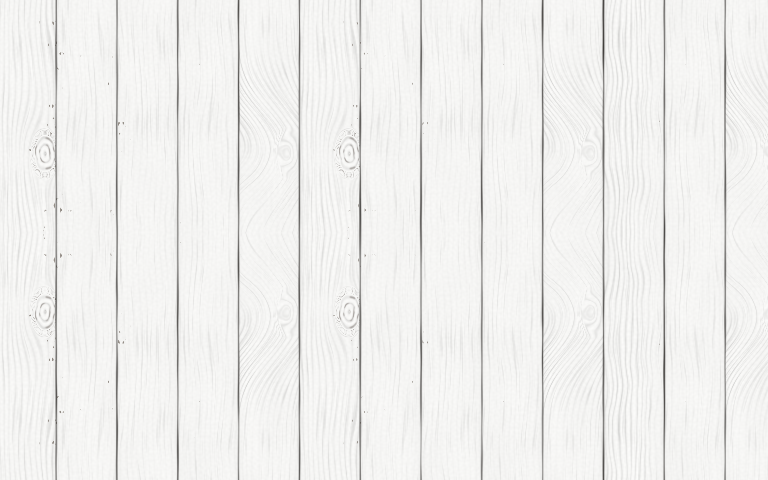
Reproduce this texture procedurally as a WebGL 1 fragment shader.

```glsl
precision highp float;
// Whitewashed vertical wood planks with dark seams, knots, raised grain and chipped paint.

uniform vec2 u_resolution;

vec2 gradient(vec2 cell) {
  float h = fract(sin(dot(cell, vec2(127.1, 311.7))) * 43758.5);
  return vec2(cos(6.2832 * h), sin(6.2832 * h));
}

// Gradient noise, roughly -0.7 to 0.7
float noise(vec2 p) {
  vec2 c = floor(p), f = p - c;
  vec2 u = f * f * f * (f * (f * 6.0 - 15.0) + 10.0);
  vec2 e = vec2(0.0, 1.0);
  return mix(
    mix(dot(gradient(c), f), dot(gradient(c + e.yx), f - e.yx), u.x),
    mix(dot(gradient(c + e), f - e), dot(gradient(c + 1.0), f - 1.0), u.x), u.y);
}

// 1 when the plank is of the given kind
float isKind(float kind, float k) {
  return 1.0 - step(0.5, abs(kind - k));
}

void main() {
  vec2 p = gl_FragCoord.xy / u_resolution.y;
  float px = 1.0 / u_resolution.y;

  // Plank coordinates: across 0 to 1, along mirrored about the middle
  float s = (p.x - 0.117) / 0.1267 + 1.0;
  float plank = floor(s);
  float across = s - plank;
  float along = abs(p.y - 0.515) / 0.1267;

  // Five kinds in turn, interrupted by one wavy plank
  float kind = plank < 9.5 ? mod(plank, 5.0) : (plank < 10.5 ? 5.0 : plank - 8.0);
  float knotty = isKind(kind, 0.0);
  float fanned = isKind(kind, 4.0);
  float wavy = isKind(kind, 5.0);
  float seed = kind * 17.3;

  // Grain bends round the knots and fans out above them
  vec2 d = vec2(across, along) - vec2(0.82, 1.3);
  float r = length(d * vec2(1.0, 0.6));
  float grain = across + 0.12 * noise(vec2(across * 1.5 + seed, along * 0.7));
  grain -= knotty * d.x * 0.06 / (r * r + 0.03);
  grain -= fanned * 0.85 * exp(-pow((along - 1.4) / 0.85, 2.0));
  grain += wavy * 0.05 * noise(vec2(across * 3.0, along * 2.2 + 5.0));
  float knot = (knotty + 0.6 * fanned) * (1.0 - smoothstep(0.17, 0.27, r));
  grain = mix(grain, r * 1.3 + 0.04 * noise(d * 6.0), knot);

  // Fine fibres and broader raised ridges
  float fibre = noise(vec2(grain * 23.0 + seed, along * 0.8))
              + 0.5 * noise(vec2(grain * 41.0 + seed, along * 2.5 + 9.0));
  float wave = sin(grain * 72.0 + 2.0 * noise(vec2(grain * 5.0 + seed, along)));
  float fan = fanned * smoothstep(1.1, 1.6, along) * (1.0 - smoothstep(2.3, 3.2, along));
  float ringZone = 0.2 + 0.45 * knotty + 0.75 * fan + 0.5 * knot
                 + 0.9 * wavy * (1.0 - smoothstep(0.55, 0.95, across));
  ringZone *= 0.65 + 0.7 * noise(vec2(across * 3.0 + seed, along * 1.3));
  float ridge = pow(0.5 + 0.5 * wave, 4.0);

  float tone = 0.965 - 0.055 * smoothstep(0.1, 0.65, fibre);
  tone -= 0.085 * ridge * ringZone;
  tone += 0.015 * smoothstep(0.3, 1.0, -wave) * ringZone;
  tone += 0.012 * noise(vec2(across * 2.0 + seed, along * 0.9));
  tone += 0.018 * noise(p * 160.0);
  tone -= 0.035 * (exp(-across * 28.0) + exp(-(1.0 - across) * 28.0));
  vec3 color = vec3(tone, tone - 0.001, tone - 0.007);

  // Chipped paint gathers along one or both edges, in patches
  float left = exp(-across * 3.8);
  float right = exp(-(1.0 - across) * 3.8);
  float wear = knotty * right
             + isKind(kind, 1.0) * max(left, 0.85 * right)
             + isKind(kind, 2.0) * left
             + isKind(kind, 3.0) * 0.6 * left
             + fanned * 0.4 * right + wavy * 0.35 * right;
  wear *= plank > 4.5 ? 0.88 : 1.0;
  float patches = smoothstep(-0.3, 0.4, noise(vec2(seed + 3.4, along * 0.95)));
  patches = max(patches, knotty * exp(-pow((along - 1.7) / 0.8, 2.0)));
  float flakes = noise(vec2(across * 13.0 + seed, along * 7.0))
               + 0.7 * noise(vec2(across * 27.0 + seed, along * 15.0))
               + 0.25 * noise(vec2(grain * 30.0, along * 4.0));
  float limit = 1.0 - 0.8 * wear * patches;
  float chip = smoothstep(limit, limit + 0.22, flakes);
  color = mix(color, vec3(0.51, 0.48, 0.45), 0.85 * chip);

  // Darkened rings inside the knots
  float knotLine = ridge * knot * knotty * smoothstep(-0.1, 0.3, noise(d * 9.0 + 4.0));
  color = mix(color, vec3(0.52, 0.49, 0.47), 0.55 * knotLine);

  // Seams vary in width and darkness along their length
  float joint = floor(s + 0.5);
  float wander = 0.0009 * noise(vec2(joint * 5.3, p.y * 14.0));
  float gap = abs((s - joint) * 0.1267 + wander);
  float width = 0.0013 + 0.0012 * noise(vec2(joint * 3.7 + 0.4, p.y * 11.0));
  float seam = 1.0 - smoothstep(width - px, width + px, gap);
  float depth = 0.8 + 0.55 * noise(vec2(joint * 7.1 + 0.3, p.y * 6.0));
  color = mix(color, vec3(0.24, 0.23, 0.22), seam * clamp(depth, 0.35, 1.0));

  gl_FragColor = vec4(clamp(color, 0.0, 1.0), 1.0);
}
```
